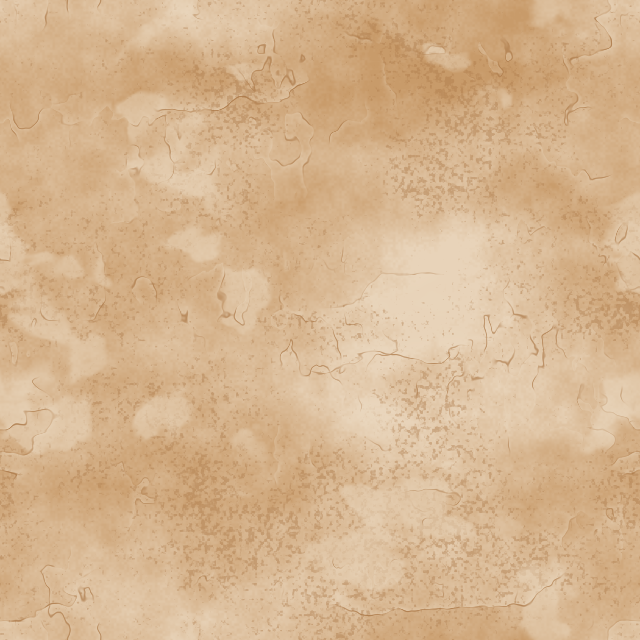
Reproduce this texture procedurally as a Shadertoy shader.

```glsl
#define DEEP_OCHRE vec3(0.795, 0.625, 0.44)
#define PALE_SAND vec3(0.90, 0.81, 0.70)
#define PIT_BROWN vec3(0.67, 0.47, 0.28)
#define CHALK vec3(0.92, 0.85, 0.755)
#define TONE_CONTRAST 1.55
#define BAND_CONTRAST 0.75
#define GRAIN 0.17
#define PIT_CELLS 205.0
#define PIT_STRENGTH 0.42
#define CRACK_WIDTH 0.0019
#define PEEL_REACH 0.014

// Integer hash of a lattice cell, 0 to 1
float hash(vec2 cell, float seed) {
    uvec3 v = uvec3(ivec3(vec3(cell, seed)));
    v = v * 1664525u + 1013904223u;
    v.x += v.y * v.z; v.y += v.z * v.x; v.z += v.x * v.y;
    v ^= v >> 16u;
    v.x += v.y * v.z; v.y += v.z * v.x; v.z += v.x * v.y;
    return float(v.z >> 8u) * exp2(-24.0);
}

// Value noise that wraps after a whole number of cells
float noise(vec2 uv, vec2 period, float seed) {
    vec2 p = uv * period;
    vec2 cell = floor(p);
    vec2 f = p - cell;
    f = f * f * f * (f * (f * 6.0 - 15.0) + 10.0);
    vec2 a = mod(cell, period);
    vec2 b = mod(cell + 1.0, period);
    return mix(mix(hash(a, seed), hash(vec2(b.x, a.y), seed), f.x),
               mix(hash(vec2(a.x, b.y), seed), hash(b, seed), f.x), f.y);
}

float fbm(vec2 uv, vec2 period, int octaves, float seed) {
    float sum = 0.0, total = 0.0, weight = 0.5;
    for (int i = 0; i < octaves; i++) {
        sum += weight * noise(uv, period, seed + float(i));
        total += weight;
        weight *= 0.5;
        period *= 2.0;
    }
    return sum / total;
}

// Approximate signed distance to a ragged contour line
float tearDistance(vec2 uv, vec2 period, int octaves, float seed) {
    const float e = 0.0015;
    float n = fbm(uv, period, octaves, seed);
    vec2 slope = vec2(fbm(uv + vec2(e, 0.0), period, octaves, seed),
                      fbm(uv + vec2(0.0, e), period, octaves, seed)) - n;
    return (n - 0.5) / max(length(slope) / e, 0.3 * length(period));
}

// Dark line in x, pale peeled side in y
vec2 tear(float d, float width, float reach) {
    float line = 1.0 - smoothstep(0.0, width, abs(d));
    float peel = smoothstep(0.0, width, d) * exp(-max(d, 0.0) / reach);
    return vec2(line, peel);
}

void mainImage(out vec4 fragColor, in vec2 fragCoord) {
    vec2 uv = fragCoord / iResolution.xy;
    vec2 warp = vec2(fbm(uv, vec2(6.0), 4, 11.0), fbm(uv, vec2(6.0), 4, 21.0)) - 0.5;
    vec2 stained = uv + 0.10 * warp;
    vec2 jagged = uv + 0.012 * (vec2(fbm(uv, vec2(45.0), 2, 15.0),
                                     fbm(uv, vec2(45.0), 2, 25.0)) - 0.5);

    // Cloudy stains, level bands, mottling and grain
    float tone = 0.5;
    tone += TONE_CONTRAST * (fbm(stained, vec2(3.0, 5.0), 4, 31.0) - 0.5);
    tone += BAND_CONTRAST * (fbm(stained, vec2(2.0, 8.0), 4, 41.0) - 0.5);
    tone += 0.4 * (fbm(uv, vec2(34.0, 28.0), 3, 51.0) - 0.5);
    tone += GRAIN * (noise(uv, vec2(250.0), 61.0) - 0.5);
    vec3 color = mix(DEEP_OCHRE, PALE_SAND, clamp(tone, -0.1, 1.1));

    // Small chalky patches with worn edges
    float patchField = fbm(stained, vec2(7.0, 9.0), 4, 71.0);
    float chalk = smoothstep(0.66, 0.74, patchField);
    color = mix(color, CHALK, 0.45 * chalk);

    // Long cracks and short slanted gouges, broken up within worn areas
    float crackArea = smoothstep(0.55, 0.64, fbm(uv, vec2(5.0, 6.0), 3, 81.0));
    float gougeArea = smoothstep(0.54, 0.68, fbm(uv, vec2(9.0, 11.0), 3, 91.0));
    float broken = smoothstep(0.40, 0.68, fbm(uv, vec2(38.0, 30.0), 2, 95.0));
    vec2 crack = crackArea * tear(tearDistance(jagged, vec2(4.0, 8.0), 4, 101.0),
                                  CRACK_WIDTH, PEEL_REACH);
    vec2 gouge = gougeArea * tear(tearDistance(jagged, vec2(22.0, 13.0), 3, 111.0),
                                  CRACK_WIDTH, 0.4 * PEEL_REACH);
    color = mix(color, CHALK, 0.5 * max(crack.y, 0.8 * gouge.y));
    float line = max((0.2 + 0.6 * broken) * crack.x, 0.65 * broken * gouge.x);
    color = mix(color, PIT_BROWN, line);

    // Clustered fine pits
    float density = fbm(stained, vec2(6.0, 8.0), 4, 121.0) - 0.5;
    float pits = fbm(uv, vec2(PIT_CELLS), 2, 131.0) + 0.8 * density;
    pits = smoothstep(0.64, 0.98, pits) * (1.0 - 0.7 * chalk);
    color = mix(color, PIT_BROWN, PIT_STRENGTH * pits);

    fragColor = vec4(color, 1.0);
}
```
